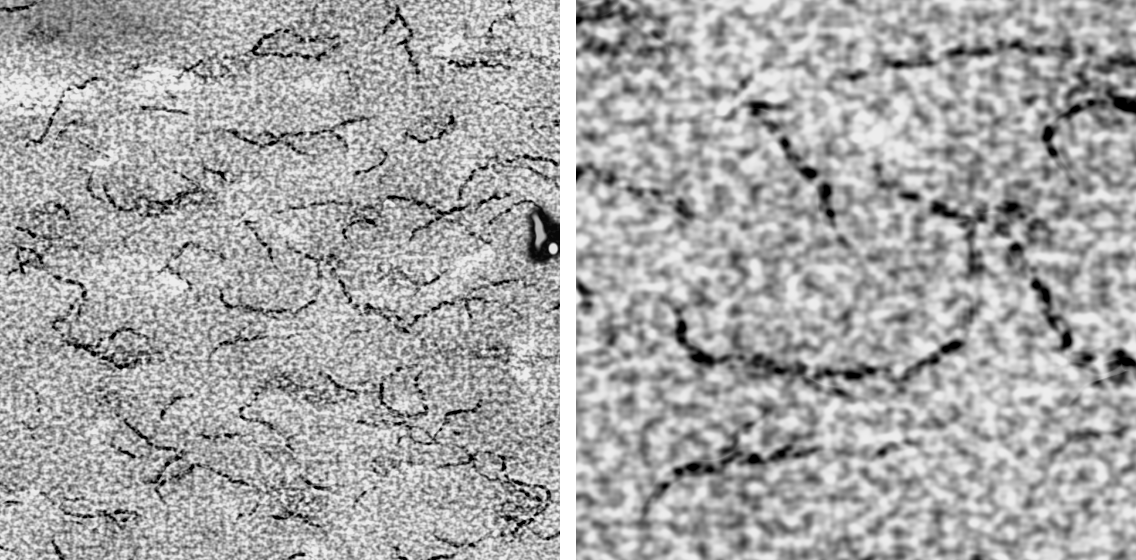
Left: the whole. Right: its middle third, enlarged.
This texture is drawn by a Shadertoy shader. Its source:

```glsl
const float TAU = 6.28318;
const float BASE_TONE = 0.695;
const float BRIGHTEST = 0.93;
const int CRACK_LAYERS = 4;
const int ARC_COUNT = 9;

vec2 hash2(vec2 p) {
    vec3 q = fract(p.xyx * vec3(0.1031, 0.1030, 0.0973));
    q += dot(q, q.yzx + 33.33);
    return fract((q.xx + q.yz) * q.zy);
}

float cornerSlope(vec2 cell, vec2 offset) {
    float angle = TAU * hash2(cell).x;
    return dot(vec2(cos(angle), sin(angle)), offset);
}

float gradientNoise(vec2 p) {
    vec2 cell = floor(p);
    vec2 f = p - cell;
    vec2 u = f * f * f * (f * (f * 6.0 - 15.0) + 10.0);
    vec2 right = vec2(1.0, 0.0);
    vec2 up = vec2(0.0, 1.0);
    float low = mix(cornerSlope(cell, f), cornerSlope(cell + right, f - right), u.x);
    float high = mix(cornerSlope(cell + up, f - up), cornerSlope(cell + 1.0, f - 1.0), u.x);
    return mix(low, high, u.y);
}

// Displaces a point with coarse bends and fine jitter
vec2 wobble(vec2 p, float seed) {
    vec2 bend = vec2(gradientNoise(p * 11.0 + seed), gradientNoise(p * 11.0 + seed + 41.0));
    vec2 jitter = vec2(gradientNoise(p * 42.0 + seed), gradientNoise(p * 42.0 + seed + 67.0));
    return p + 0.035 * bend + 0.010 * jitter;
}

float crackField(vec2 p, vec2 scale, float slant, float seed) {
    vec2 q = wobble(p, seed);
    q.y += slant * q.x;
    return gradientNoise(q * scale + seed) - 0.06;
}

// Thin broken line along a contour of the crack field
float crack(vec2 p, vec2 scale, float slant, float seed) {
    float e = 0.001;
    float f = crackField(p, scale, slant, seed);
    vec2 slope = vec2(crackField(p + vec2(e, 0.0), scale, slant, seed),
                      crackField(p + vec2(0.0, e), scale, slant, seed)) - f;
    float dist = abs(f) * e / max(length(slope), 0.0008);
    float presence = smoothstep(0.02, 0.32, gradientNoise(p * vec2(6.0, 10.0) + seed * 1.7));
    float width = 0.0035 + 0.003 * presence;
    return presence * (1.0 - smoothstep(0.0008, width, dist));
}

// Part of a rough ring, open on the side away from facing
float arc(vec2 p, vec2 center, float radius, float facing) {
    vec2 d = wobble(p, 23.0) - center;
    float ring = 1.0 - smoothstep(0.001, 0.006, abs(length(d) - radius));
    float side = dot(normalize(d + 1e-5), vec2(cos(facing), sin(facing)));
    return ring * smoothstep(-0.2, 0.5, side);
}

float spot(vec2 p, vec2 center, vec2 size, float softness) {
    return 1.0 - smoothstep(1.0 - softness, 1.0 + softness, length((p - center) / size));
}

void mainImage(out vec4 fragColor, in vec2 fragCoord) {
    vec2 uv = fragCoord / iResolution.xy;
    vec2 rough = wobble(uv, 5.0);

    // Fine grain over broad tonal clouds
    float grain = gradientNoise(uv * vec2(92.0, 112.0))
                + 0.6 * gradientNoise(uv * vec2(165.0, 190.0) + 31.0);
    float clouds = gradientNoise(rough * vec2(4.0, 7.0) + 12.0)
                 + 0.8 * gradientNoise(rough * vec2(15.0, 24.0) + 57.0);
    float calm = spot(rough, vec2(0.10, 0.99), vec2(0.25, 0.08), 0.4);
    float tone = BASE_TONE + mix(0.55, 0.34, calm) * grain + 0.15 * clouds - 0.12 * calm;

    // Pale flat patches
    float pale = smoothstep(0.34, 0.52, gradientNoise(rough * vec2(8.0, 16.0) + 83.0));
    pale = max(pale, spot(rough, vec2(0.06, 0.825), vec2(0.10, 0.032), 0.35));
    pale = max(pale, spot(rough, vec2(0.30, 0.845), vec2(0.045, 0.024), 0.35));
    tone += 0.24 * pale;

    // Dark smudges, strongest in the gaps between grains
    float smudge = smoothstep(0.12, 0.50, gradientNoise(rough * vec2(7.0, 15.0) + 139.0));
    tone -= smudge * (0.17 - 0.25 * grain);

    // Mostly level cracks and scattered curved ones
    float lines = 0.0;
    for (int i = 0; i < CRACK_LAYERS; i++) {
        float k = float(i);
        vec2 scale = vec2(2.6 + 0.8 * k, 6.0 + 1.1 * k);
        lines = max(lines, crack(uv, scale, 0.25 - 0.12 * k, 17.3 + 29.7 * k));
    }
    for (int i = 0; i < ARC_COUNT; i++) {
        vec2 id = vec2(float(i) * 7.0 + 3.0, 19.0);
        vec2 shape = hash2(id + 50.0);
        lines = max(lines, 0.8 * arc(uv, hash2(id), mix(0.02, 0.055, shape.x), TAU * shape.y));
    }
    tone -= lines * (0.47 - 0.45 * grain);

    // Black pit with small bright inclusions
    float pit = spot(rough, vec2(0.975, 0.575), vec2(0.042, 0.040), 0.25);
    tone = mix(tone, 0.03 + 0.15 * max(grain, 0.0), pit);
    float inclusion = spot(uv, vec2(0.988, 0.556), vec2(0.008, 0.010), 0.3);
    inclusion = max(inclusion, 0.75 * spot(rough, vec2(0.958, 0.585), vec2(0.009, 0.017), 0.4));
    tone = mix(tone, BRIGHTEST, inclusion);

    // Soft shoulder keeps the highlights below white
    float shoulder = 0.045;
    tone = BRIGHTEST - shoulder * log(1.0 + exp((BRIGHTEST - tone) / shoulder));
    fragColor = vec4(vec3(clamp(tone, 0.0, 1.0)), 1.0);
}
```
